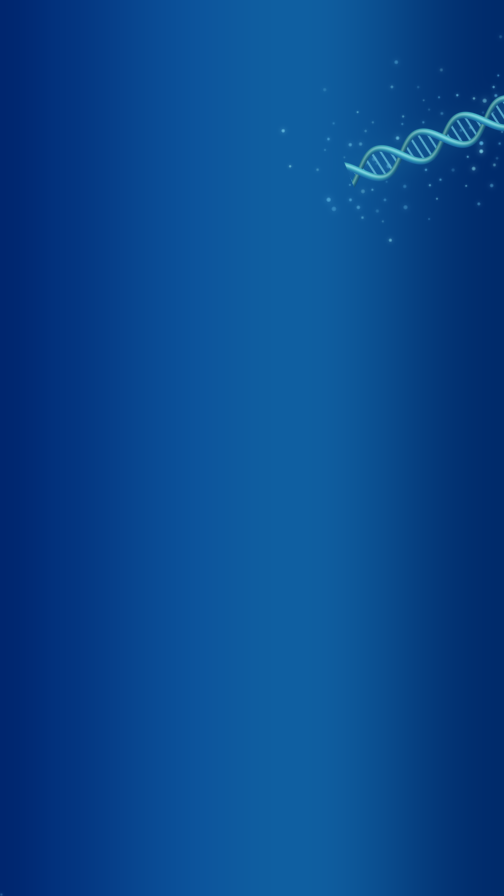
This background is drawn by a Shadertoy shader. Its source:

```glsl
const vec3 LEFT_EDGE  = vec3(0.000, 0.150, 0.435);
const vec3 LEFT_NAVY  = vec3(0.005, 0.185, 0.480);
const vec3 MID_BLUE   = vec3(0.045, 0.325, 0.610);
const vec3 CORE_BLUE  = vec3(0.060, 0.372, 0.630);
const vec3 RIGHT_NAVY = vec3(0.000, 0.168, 0.420);
const vec3 STRAND_DARK  = vec3(0.10, 0.42, 0.66);
const vec3 STRAND_TEAL  = vec3(0.22, 0.66, 0.74);
const vec3 STRAND_LIGHT = vec3(0.56, 0.88, 0.92);
const vec3 RUNG_COLOR   = vec3(0.38, 0.72, 0.84);
const vec3 MOTE_COLOR   = vec3(0.36, 0.72, 0.90);

// Lengths are in canvas widths
const vec2 HELIX_START = vec2(0.713, 1.4375);
const vec2 HELIX_DIR = vec2(0.929, 0.370);
const float HELIX_TAIL = -0.021;
const float HALF_TURN = 0.0895;
const float HELIX_RADIUS = 0.029;
const float STRAND_WIDTH = 0.0068;
const float RUNG_SPACING = 0.0165;
const float RUNG_WIDTH = 0.0021;
const float RUNG_SLANT = 0.20;
const float MOTE_CELL = 0.027;
const float MOTE_SPREAD = 0.105;
const float PI = 3.14159265;

vec3 hash3(vec2 p) {
    vec3 q = fract(vec3(p.xyx) * vec3(0.1031, 0.1030, 0.0973));
    q += dot(q, q.yxz + 33.33);
    return fract((q.xxy + q.yzz) * q.zyx);
}

float cover(float d, float aa) {
    return 1.0 - smoothstep(-aa, aa, d);
}

vec3 background(float x) {
    vec3 c = mix(LEFT_EDGE, LEFT_NAVY, smoothstep(0.0, 0.12, x));
    c = mix(c, MID_BLUE, smoothstep(0.05, 0.42, x));
    c = mix(c, CORE_BLUE, smoothstep(0.34, 0.56, x));
    return mix(c, RIGHT_NAVY, smoothstep(0.60, 1.0, x));
}

// Position along and across the helix axis
vec2 toHelix(vec2 p) {
    p -= HELIX_START;
    return vec2(dot(p, HELIX_DIR), dot(p, vec2(-HELIX_DIR.y, HELIX_DIR.x)));
}

vec3 addMotes(vec3 col, vec2 p, float aa) {
    vec2 cell = floor(p / MOTE_CELL);
    for (int j = -1; j <= 1; j++)
    for (int i = -1; i <= 1; i++) {
        vec2 id = cell + vec2(i, j);
        vec3 place = hash3(id);
        vec3 look = hash3(id + 71.0);
        vec2 center = (id + 0.1 + 0.8 * place.xy) * MOTE_CELL;
        vec2 h = toHelix(center);
        float reach = length(vec2(min(h.x - 0.02, 0.0), h.y)) / MOTE_SPREAD;
        float present = step(place.z, 0.85 * exp(-reach * reach));
        float radius = mix(0.0014, 0.0044, look.x * look.x);
        float d = length(p - center);
        float dot1 = cover(d - radius, aa + 0.001);
        float halo = 0.18 * exp(-d * d / (radius * radius * 5.0));
        float strength = mix(0.25, 0.85, look.y);
        vec3 tint = mix(MOTE_COLOR, STRAND_LIGHT, look.z * look.z);
        col = mix(col, tint, present * strength * max(dot1, halo));
    }
    return col;
}

// One ribbon, shaded as a tube; side is +1 or -1
vec3 addStrand(vec3 col, vec2 h, float side, float aa) {
    float phase = PI * h.x / HALF_TURN;
    float slope = HELIX_RADIUS * PI / HALF_TURN * cos(phase);
    float offset = (h.y - side * HELIX_RADIUS * sin(phase)) / sqrt(1.0 + slope * slope);
    float depth = 0.5 - 0.5 * side * cos(phase);
    float width = STRAND_WIDTH * mix(0.75, 1.05, depth);
    float mask = cover(abs(offset) - width, aa) * cover(HELIX_TAIL - h.x, aa);
    float t = offset / width;
    vec3 tube = mix(STRAND_DARK, STRAND_TEAL, smoothstep(-1.1, 0.1, t));
    tube = mix(tube, STRAND_LIGHT, 0.8 * exp(-6.0 * (t - 0.3) * (t - 0.3)));
    return mix(col, tube * mix(0.72, 1.0, depth), mask);
}

vec3 addHelix(vec3 col, vec2 h, float aa) {
    float envelope = HELIX_RADIUS * abs(sin(PI * h.x / HALF_TURN));
    // Soft light around the body
    float glow = exp(-h.y * h.y / 0.0016) * smoothstep(-0.06, 0.04, h.x);
    col = mix(col, STRAND_TEAL, 0.10 * glow);
    // Slanted rungs between the strands
    float along = h.x + RUNG_SLANT * h.y;
    float rung = abs(fract(along / RUNG_SPACING) - 0.5) * RUNG_SPACING;
    float inside = cover(abs(h.y) - envelope, aa) * cover(HELIX_TAIL - h.x, aa);
    col = mix(col, STRAND_DARK, 0.22 * inside);
    col = mix(col, RUNG_COLOR, 0.85 * inside * cover(rung - RUNG_WIDTH, aa));
    // The nearer strand is drawn last
    float front = cos(PI * h.x / HALF_TURN) > 0.0 ? -1.0 : 1.0;
    col = addStrand(col, h, -front, aa);
    return addStrand(col, h, front, aa);
}

void mainImage(out vec4 fragColor, in vec2 fragCoord) {
    vec2 p = fragCoord / iResolution.x;
    // Keep the layout anchored to the full canvas height
    p.y *= 16.0 / 9.0 * iResolution.x / iResolution.y;
    float aa = 0.8 / iResolution.x;
    vec3 col = background(p.x);
    col = addMotes(col, p, aa);
    col = addHelix(col, toHelix(p), aa);
    fragColor = vec4(col, 1.0);
}
```
